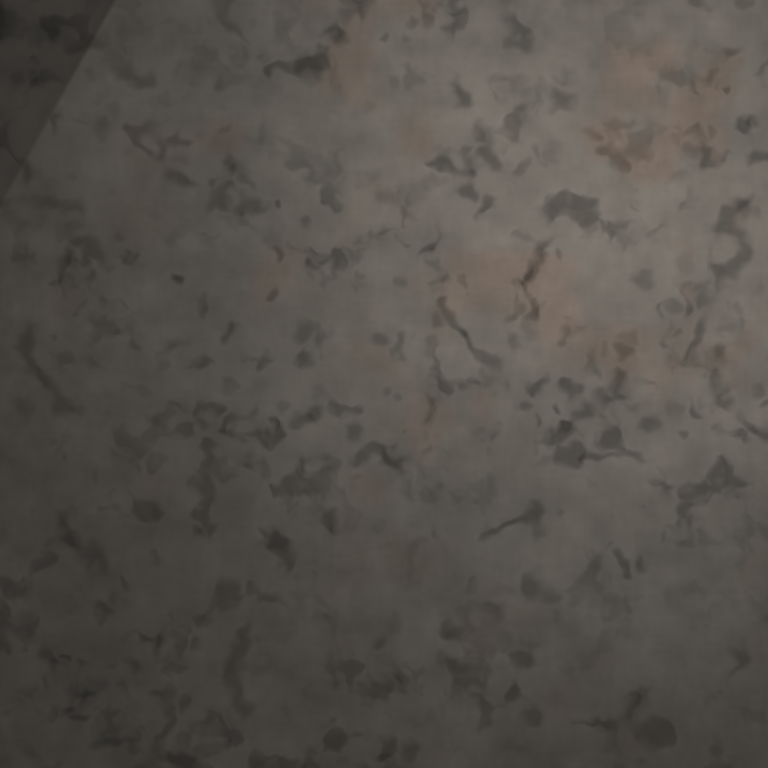
A WebGL 2 fragment shader for this texture:

```glsl
#version 300 es
precision highp float;

uniform vec2 u_resolution;
out vec4 fragColor;

float hash(vec2 p) {
    return fract(sin(dot(p, vec2(127.1, 311.7))) * 43758.545);
}

float noise(vec2 p) {
    vec2 i = floor(p), f = fract(p);
    vec2 w = f * f * (3.0 - 2.0 * f);
    float low = mix(hash(i), hash(i + vec2(1, 0)), w.x);
    float high = mix(hash(i + vec2(0, 1)), hash(i + vec2(1, 1)), w.x);
    return mix(low, high, w.y);
}

// Rotated octaves hide the lattice directions
float fbm(vec2 p, int octaves) {
    float sum = 0.0, weight = 0.5, total = 0.0;
    for (int i = 0; i < octaves; i++) {
        sum += weight * noise(p);
        total += weight;
        weight *= 0.5;
        p = mat2(1.6, 1.2, -1.2, 1.6) * p + 17.3;
    }
    return sum / total;
}

// Soft round pits, present in a share of the cells
float pits(vec2 p, float share) {
    vec2 cell = floor(p);
    float depth = 0.0;
    for (int y = -1; y <= 1; y++) {
        for (int x = -1; x <= 1; x++) {
            vec2 id = cell + vec2(x, y);
            vec2 center = id + vec2(hash(id + 3.1), hash(id + 8.7));
            float radius = mix(0.15, 0.36, hash(id + 21.4));
            float present = step(hash(id + 35.9), share);
            float strength = mix(0.35, 1.0, hash(id + 47.2));
            float pit = 1.0 - smoothstep(radius * 0.3, radius * 1.25, length(p - center));
            depth = max(depth, pit * present * strength);
        }
    }
    return depth;
}

// Broken chains along the middle contour of a noise field
float chains(vec2 p) {
    float ridge = 1.0 - abs(2.0 * fbm(p * 8.0, 3) - 1.0);
    float gaps = smoothstep(0.53, 0.72, fbm(p * 22.0 + 5.0, 2));
    return smoothstep(0.86, 0.98, ridge) * gaps;
}

float lamp(vec2 uv, vec2 center, float falloff) {
    vec2 d = uv - center;
    return exp(-falloff * dot(d, d));
}

void main() {
    vec2 uv = gl_FragCoord.xy / u_resolution;
    vec2 warp = vec2(fbm(uv * 45.0, 2), fbm(uv * 45.0 + 31.0, 2)) - 0.5;
    vec2 p = uv + warp * 0.022;

    // Broad pool of light
    float glow = lamp(uv, vec2(0.8, 0.77), 2.4);
    float shade = 0.212 + 0.25 * glow;

    // Cloudy mottling and faint woven grain
    shade *= 1.0 + 0.16 * (fbm(uv * 7.0 + 2.0, 3) - 0.5);
    shade *= 1.0 + 0.16 * (fbm(uv * 32.0 + 9.0, 3) - 0.5);
    float grain = noise(uv * vec2(210.0, 60.0)) + noise(uv * vec2(60.0, 210.0) + 40.0) - 1.0;
    shade *= 1.0 + 0.022 * grain;

    // Dark pits, stains and chains, gathered in clusters
    float cluster = smoothstep(0.34, 0.66, fbm(uv * 6.0 + 14.0, 2));
    float stains = smoothstep(0.56, 0.8, fbm(p * 30.0 + 60.0, 3));
    float dark = 0.23 * pits(p * 24.0, 0.32) * mix(0.3, 1.0, cluster);
    dark += 0.25 * stains * mix(0.35, 1.0, cluster);
    dark += 0.22 * chains(p);
    shade *= 1.0 - min(dark, 0.36) * mix(0.75, 1.0, glow);

    // Shadowed corner behind a slanted edge
    float edge = dot(uv - vec2(0.15, 1.0), vec2(-0.873, 0.489));
    float corner = smoothstep(-0.004, 0.004, edge);
    float crease = corner * exp(-max(edge, 0.0) * 40.0) * smoothstep(0.8, 0.95, uv.y);
    shade *= 1.0 - 0.17 * corner - 0.1 * crease;

    // Warm grey with rusty patches in the light
    vec3 stone = vec3(1.0, 0.953, 0.888);
    vec3 rust = vec3(1.035, 0.925, 0.84);
    float patches = smoothstep(0.54, 0.76, fbm(uv * 11.0 + 75.0, 3)) * glow;
    fragColor = vec4(shade * mix(stone, rust, patches), 1.0);
}
```
